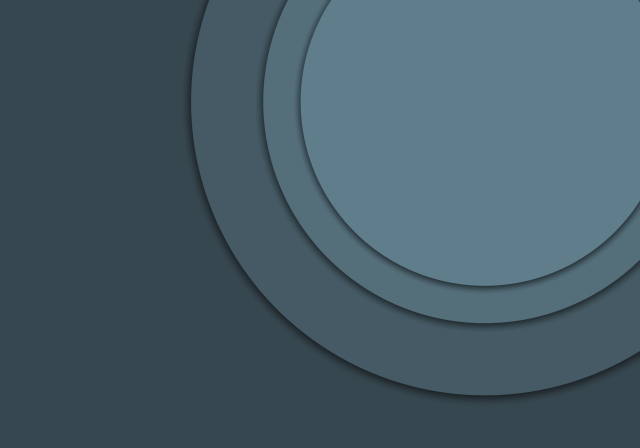
Reproduce this background procedurally as a WebGL 1 fragment shader.

```glsl
precision highp float;
// Three concentric discs in blue-grey tones, stacked like sheets of paper.
// Each disc is a circle distance with a smooth edge, and casts a soft
// shadow, shifted slightly downward, on the layers below it.

uniform vec2 u_resolution;

// Lengths are in canvas heights, from the lower left corner.
#define CENTER vec2(1.082, 0.773)
#define OUTER_RADIUS 0.6555
#define MIDDLE_RADIUS 0.4945
#define INNER_RADIUS 0.4110
#define SHADOW_DROP vec2(0.0, -0.003)
#define SHADOW_STRENGTH 0.85
#define BACKGROUND vec3(0.216, 0.278, 0.310)
#define OUTER_COLOR vec3(0.271, 0.353, 0.392)
#define MIDDLE_COLOR vec3(0.329, 0.431, 0.478)
#define INNER_COLOR vec3(0.376, 0.490, 0.545)

float circleDistance(vec2 p, vec2 center, float radius) {
  return length(p - center) - radius;
}

// Lays one disc and its shadow over the colour below.
vec3 addDisc(vec3 below, vec2 p, float radius, float blur, vec3 discColor) {
  float pixel = 1.0 / u_resolution.y;
  float shadowDistance = circleDistance(p, CENTER + SHADOW_DROP, radius);
  float shadow = 1.0 - smoothstep(-blur, blur, shadowDistance);
  vec3 shaded = below * (1.0 - SHADOW_STRENGTH * shadow);

  float edge = circleDistance(p, CENTER, radius);
  float coverage = 1.0 - smoothstep(-0.7 * pixel, 0.7 * pixel, edge);
  return mix(shaded, discColor, coverage);
}

void main() {
  vec2 p = gl_FragCoord.xy / u_resolution.y;

  // Stack the discs from the largest to the smallest.
  vec3 color = BACKGROUND;
  color = addDisc(color, p, OUTER_RADIUS, 0.024, OUTER_COLOR);
  color = addDisc(color, p, MIDDLE_RADIUS, 0.021, MIDDLE_COLOR);
  color = addDisc(color, p, INNER_RADIUS, 0.018, INNER_COLOR);

  gl_FragColor = vec4(color, 1.0);
}
```
